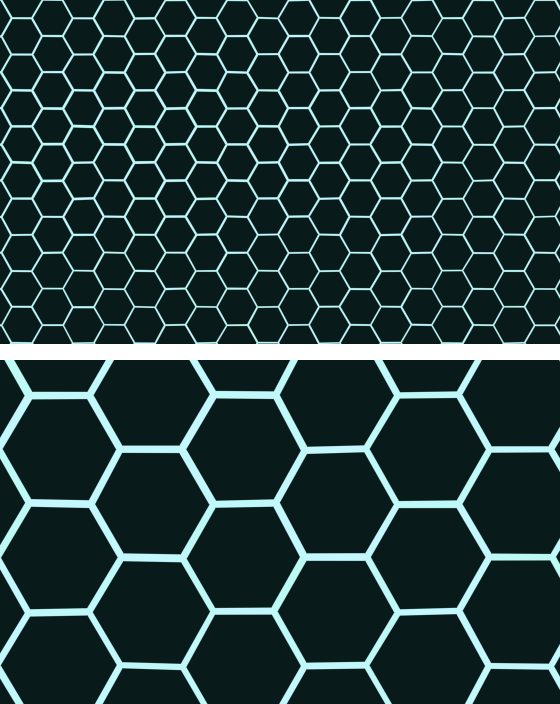
Top: the whole. Bottom: its middle third, enlarged.
This pattern is drawn by a Shadertoy shader. Its source:

```glsl
// Glowing pale-cyan honeycomb of flat-topped hexagons on near-black teal.
// The nearest cell is found on a staggered lattice, then its six sides are
// drawn as segments with shared jittered corners and uneven line widths.

const vec2 PITCH = vec2(0.08944, 0.05248); // column step, half a cell height

float hash(vec2 p) {
    vec3 q = fract(p.xyx * vec3(0.1031, 0.1030, 0.0973));
    q += dot(q, q.yzx + 33.33);
    return fract((q.x + q.y) * q.z);
}

// Centre of the closest cell, in lattice steps
vec2 nearestCell(vec2 p) {
    vec2 g = p / PITCH;
    vec2 even = 2.0 * round(g * 0.5);
    vec2 odd = 2.0 * round((g - 1.0) * 0.5) + 1.0;
    return length((g - even) * PITCH) < length((g - odd) * PITCH) ? even : odd;
}

// Whole-number corner id, the same from every cell that shares the corner
vec2 cornerId(vec2 cell, int k) {
    float angle = float(k) * 1.0472;
    return cell * vec2(3.0, 1.0) + round(vec2(2.0 * cos(angle), 1.1547 * sin(angle)));
}

vec2 cornerPosition(vec2 id) {
    vec2 wobble = vec2(hash(id + 7.0), hash(id + 91.0)) - 0.5;
    return id * vec2(1.0 / 3.0, 1.0) * PITCH + wobble * 0.0022;
}

// Lines swell broadly left of centre, above the middle
float swell(vec2 p) {
    vec2 d = (p - vec2(0.32, 0.56)) / vec2(0.95, 0.33);
    return exp(-dot(d, d));
}

void mainImage(out vec4 fragColor, in vec2 fragCoord) {
    float pixel = 1.0 / iResolution.y;
    vec2 p = fragCoord * pixel - vec2(0.0634, 0.0552);
    vec2 cell = nearestCell(p);

    // Closest of the six sides, measured from the line's outer edge
    float nearest = 1.0;
    float tint = 0.0;
    for (int k = 0; k < 6; k++) {
        vec2 idA = cornerId(cell, k);
        vec2 idB = cornerId(cell, k + 1);
        vec2 a = cornerPosition(idA);
        vec2 b = cornerPosition(idB);
        float t = clamp(dot(p - a, b - a) / dot(b - a, b - a), 0.0, 1.0);

        // Half width: broad swell, per-side variation and a slight taper
        float halfWidth = 0.0020 + 0.0013 * swell(0.5 * (a + b))
            + 0.0007 * hash(idA + idB)
            + 0.0004 * mix(hash(idA), hash(idB), t);
        float d = length(p - mix(a, b, t)) - halfWidth;
        if (d < nearest) {
            nearest = d;
            tint = hash(idA + idB + 43.0);
        }
    }

    vec3 background = vec3(0.03, 0.10, 0.10);
    vec3 line = mix(vec3(0.74, 0.98, 0.96), vec3(0.77, 0.97, 1.0), tint);
    float coverage = 1.0 - smoothstep(-0.75 * pixel, 0.75 * pixel, nearest);
    fragColor = vec4(mix(background, line, coverage), 1.0);
}
```
